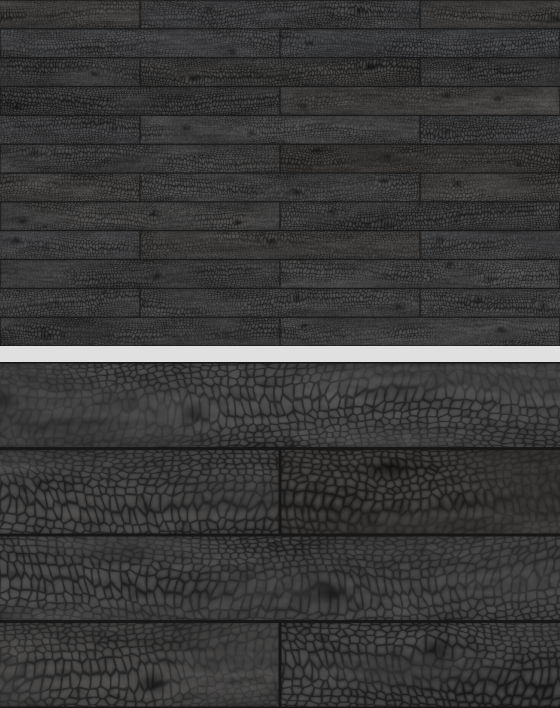
Top, the full canvas; bottom, a detail of the centre.
A WebGL 1 fragment shader for this texture:

```glsl
precision highp float;
// Charred timber cladding: staggered dark planks with crackled, scaly char, grain and knots.

uniform vec2 u_resolution;

// Layout: planks across and down; lengths below are in plank heights
const vec2 PLANKS = vec2(2.0, 12.0);
const float PLANK_LENGTH = 9.72;
const float STAGGER = 0.5;
const float SEAM_HALF_WIDTH = 0.017;

// Char scales and cracks
const float SCALES_ALONG = 9.5;
const float SCALES_ACROSS = 3.8;
const float SCALE_CROWDING = 13.0;
const vec2 SCALE_JITTER = vec2(0.75, 0.5);
const float CRACK_WIDTH = 0.32;
const float CRACK_DEPTH = 0.48;
const float KNOT_CHANCE = 0.45;

// Strength of the broad tone changes
const float PLANK_CONTRAST = 0.26;
const float STREAK_CONTRAST = 0.42;

// Colours
const vec3 COOL_CHAR = vec3(0.228, 0.231, 0.239);
const vec3 WARM_CHAR = vec3(0.239, 0.231, 0.223);
const vec3 ASH = vec3(0.335, 0.328, 0.318);
const vec3 SEAM = vec3(0.085, 0.085, 0.086);

float hash(vec2 p) {
  p = fract(p * vec2(0.1031, 0.1137));
  p += dot(p, p.yx + 33.33);
  return fract((p.x + p.y) * p.x * 17.31);
}

vec2 hash2(vec2 p) {
  return vec2(hash(p + 11.7), hash(p.yx + 47.3));
}

float noise(vec2 p) {
  vec2 i = floor(p);
  vec2 f = fract(p);
  f = f * f * (3.0 - 2.0 * f);
  return mix(mix(hash(i), hash(i + vec2(1.0, 0.0)), f.x),
             mix(hash(i + vec2(0.0, 1.0)), hash(i + vec2(1.0, 1.0)), f.x), f.y);
}

// Cellular noise: x = gap to the nearest border, y = random value of the cell
vec2 cells(vec2 p) {
  vec2 base = floor(p);
  float nearest = 9.0;
  float second = 9.0;
  float tone = 0.0;
  for (int j = -1; j <= 1; j++) {
    for (int i = -1; i <= 1; i++) {
      vec2 cell = base + vec2(float(i), float(j));
      float d = length(cell + 0.5 + SCALE_JITTER * (hash2(cell) - 0.5) - p);
      if (d < nearest) {
        second = nearest;
        nearest = d;
        tone = hash(cell + 83.1);
      } else {
        second = min(second, d);
      }
    }
  }
  return vec2(second - nearest, tone);
}

vec3 cladding(vec2 uv, float pixel) {
  // Plank identity wraps, so a plank cut by the right side continues at the left
  vec2 grid = uv * PLANKS;
  float row = floor(grid.y);
  grid.x += STAGGER * mod(row, 2.0);
  vec2 id = vec2(mod(floor(grid.x), PLANKS.x), row);
  vec2 pos = fract(grid) * vec2(PLANK_LENGTH, 1.0);
  vec2 seed = floor(20.0 + 170.0 * hash2(id * 7.0 + 3.0));

  // Knots darken the wood and push the grain aside
  float knot = 0.0;
  float bend = 0.0;
  for (int k = 0; k < 3; k++) {
    vec2 key = id * 5.0 + vec2(float(k) * 31.0, 9.0);
    vec2 spot = hash2(key);
    vec2 centre = vec2((float(k) + 0.15 + 0.7 * spot.x) * PLANK_LENGTH / 3.0, 0.2 + 0.6 * spot.y);
    vec2 away = (pos - centre) * vec2(0.8, 1.2);
    float present = step(hash(key + 61.0), KNOT_CHANCE);
    float dist2 = dot(away, away);
    knot += present * exp(-dist2 * 70.0);
    bend -= present * away.y * exp(-dist2 * 9.0) * 0.6;
  }

  // Tall scales follow a wandering heart line and flatten toward the edges
  float heart = 0.5 + 0.2 * sin(pos.x * 0.55 + seed.x) + 0.03 * sin(pos.x * 2.3 + seed.y);
  float across = pos.y - heart + bend;
  float rows = across * (SCALES_ACROSS + SCALE_CROWDING * abs(across));
  float lean = 0.06 * sin(pos.x * 1.7 + seed.y + across * 5.0);
  vec2 scale = cells(vec2((pos.x + lean) * SCALES_ALONG, rows) + seed);
  float crack = 1.0 - smoothstep(0.0, CRACK_WIDTH, scale.x);

  // Heavily charred patches alternate with smoother wood
  float patches = noise(pos * vec2(0.65, 2.2) + seed.yx) + 0.4 * hash(id + 5.0);
  float burn = 0.3 + 0.7 * smoothstep(0.3, 0.95, patches);

  // Broad streaks, fine grain and grit
  float streak = 0.6 * noise(pos * vec2(0.5, 2.6) + seed + 7.0)
               + 0.4 * noise(pos * vec2(1.4, 5.0) + seed.yx + 19.0) - 0.5;
  float grain = noise(vec2(pos.x * 1.3, (pos.y + bend) * 13.0) + seed) - 0.5;
  float grit = noise(pos * vec2(12.0, 21.0) + seed) - 0.5;

  vec3 color = mix(COOL_CHAR, WARM_CHAR, hash(id + 27.0));
  color *= 1.0 + PLANK_CONTRAST * (hash(id * 3.0 + 71.0) - 0.5) + STREAK_CONTRAST * streak;
  color *= 1.0 + 0.24 * grain + 0.20 * grit + 0.16 * (scale.y - 0.5) * burn;
  color = mix(color, ASH, 0.5 * burn * smoothstep(0.25, 0.75, scale.x));
  color *= 1.0 - CRACK_DEPTH * burn * crack;
  color *= 1.0 - 0.4 * min(knot, 1.0);

  // Dark joints with a soft shaded edge
  vec2 border = min(pos, vec2(PLANK_LENGTH, 1.0) - pos);
  float edge = min(border.x, border.y);
  color *= 1.0 - 0.22 * exp(-edge * 24.0);
  float seam = 1.0 - smoothstep(SEAM_HALF_WIDTH - 0.5 * pixel, SEAM_HALF_WIDTH + 0.5 * pixel, edge);
  return mix(color, SEAM, seam);
}

void main() {
  // Four samples per pixel smooth the fine cracks
  float pixel = PLANKS.y / u_resolution.y;
  vec3 sum = vec3(0.0);
  for (int s = 0; s < 4; s++) {
    vec2 offset = vec2(mod(float(s), 2.0), floor(float(s) / 2.0)) * 0.5 - 0.25;
    sum += cladding((gl_FragCoord.xy + offset) / u_resolution, pixel);
  }
  gl_FragColor = vec4(sum * 0.25, 1.0);
}
```
